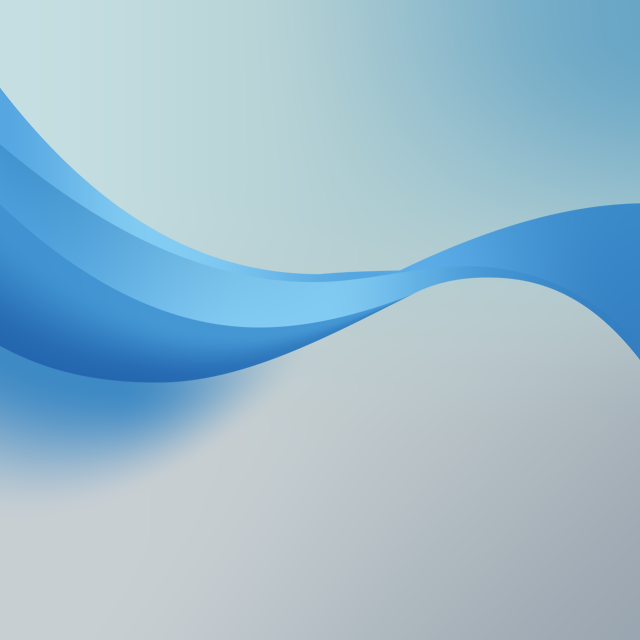
Write a Shadertoy shader that draws this background.

```glsl
const vec3 SKY_LEFT = vec3(0.770, 0.872, 0.882);
const vec3 SKY_MID = vec3(0.705, 0.815, 0.828);
const vec3 SKY_RIGHT = vec3(0.410, 0.650, 0.775);
const vec3 FLOOR_LEFT = vec3(0.785, 0.812, 0.828);
const vec3 FLOOR_MID = vec3(0.755, 0.795, 0.805);
const vec3 FLOOR_RIGHT = vec3(0.595, 0.640, 0.685);
const vec3 PALE_BLUE = vec3(0.510, 0.795, 0.950);
const vec3 CLEAR_BLUE = vec3(0.330, 0.650, 0.880);
const vec3 MID_BLUE = vec3(0.250, 0.575, 0.815);
const vec3 DEEP_BLUE = vec3(0.140, 0.405, 0.690);
const vec3 SHADOW_BLUE = vec3(0.245, 0.540, 0.770);
const float EDGE_PIXELS = 0.8;
const float TWIST_X = 0.625;     // where the back sheet turns over
const float FOLD_END_X = 0.66;   // where the lower fold closes
const float SHADOW_DEPTH = 0.28;
const float SHADOW_END_X = 0.50;

// Cubic arc between two points with given end slopes
float arc(float x, vec2 a, vec2 b, float slopeA, float slopeB) {
    float w = b.x - a.x;
    float t = clamp((x - a.x) / w, 0.0, 1.0);
    float s = t * t * (3.0 - 2.0 * t);
    float bend = t * (1.0 - t) * (slopeA * (1.0 - t) - slopeB * t);
    return mix(a.y, b.y, s) + w * bend;
}

// Ribbon outlines and inner folds, as heights over x
float topEdge(float x) {
    vec2 dip = vec2(0.5, 0.5716), twist = vec2(TWIST_X, 0.5775);
    if (x < dip.x) return arc(x, vec2(0.0, 0.863), dip, -1.3, 0.0);
    if (x < twist.x) return arc(x, dip, twist, 0.10, 0.03);
    return arc(x, twist, vec2(1.0, 0.6823), 0.48, 0.02);
}

float frontEdge(float x) {
    vec2 dip = vec2(0.49, 0.5592), crest = vec2(0.73, 0.584);
    if (x < dip.x) return arc(x, vec2(0.0, 0.7747), dip, -0.85, 0.0);
    if (x < crest.x) return arc(x, dip, crest, 0.0, 0.0);
    return arc(x, crest, vec2(1.0, 0.4635), 0.0, -1.0);
}

float foldEdge(float x) {
    vec2 dip = vec2(0.405, 0.4883);
    if (x < dip.x) return arc(x, vec2(0.0, 0.681), dip, -0.95, 0.0);
    return arc(x, dip, vec2(FOLD_END_X, 0.546), 0.0, 0.4);
}

float bottomEdge(float x) {
    vec2 dip = vec2(0.247, 0.4023), rise = vec2(0.65, 0.543);
    vec2 crest = vec2(0.762, 0.5664);
    if (x < dip.x) return arc(x, vec2(0.0, 0.4596), dip, -0.55, 0.0);
    if (x < rise.x) return arc(x, dip, rise, 0.0, 0.5);
    if (x < crest.x) return arc(x, rise, crest, 0.48, 0.0);
    return arc(x, crest, vec2(1.0, 0.4375), 0.0, -1.3);
}

float below(float height, float y) {
    float soft = EDGE_PIXELS / iResolution.y;
    return smoothstep(-soft, soft, height - y);
}

// Pale gradient with a blue upper right and a grey lower right
vec3 backdrop(vec2 p) {
    float toMid = smoothstep(0.0, 0.62, p.x);
    vec3 sky = mix(SKY_LEFT, SKY_MID, toMid);
    float blue = smoothstep(0.38, 1.05, p.x + 0.12 * (p.y - 0.8));
    sky = mix(sky, SKY_RIGHT, blue * smoothstep(0.48, 0.95, p.y));
    vec3 ground = mix(FLOOR_LEFT, FLOOR_MID, smoothstep(0.1, 0.7, p.x));
    float grey = smoothstep(0.08, 1.15, p.x - 0.9 * p.y);
    ground = mix(ground, FLOOR_RIGHT, grey);
    return mix(ground, sky, smoothstep(0.30, 0.72, p.y));
}

void mainImage(out vec4 fragColor, in vec2 fragCoord) {
    vec2 p = fragCoord / iResolution.xy;
    float top = topEdge(p.x), front = frontEdge(p.x);
    float fold = foldEdge(p.x), bottom = bottomEdge(p.x);
    vec3 color = backdrop(p);

    // Soft shadow, only under the left side
    float depth = mix(SHADOW_DEPTH, 0.04, clamp(p.x / SHADOW_END_X, 0.0, 1.0));
    float shadow = 1.0 - smoothstep(0.05, 1.0, (bottom - p.y) / depth);
    shadow *= 1.0 - smoothstep(0.18, SHADOW_END_X, p.x);
    color = mix(color, SHADOW_BLUE, shadow * below(fold, p.y));

    // Back sheet: left tail, then the turned right side
    float tailLight = smoothstep(-0.02, 0.24, p.x) * (1.0 - smoothstep(0.28, 0.58, p.x));
    vec3 tail = mix(CLEAR_BLUE, PALE_BLUE, tailLight);
    float span = clamp((p.y - front) / max(top - front, 0.001), 0.0, 1.0);
    float turn = smoothstep(0.62, 1.02, p.x);
    vec3 wing = mix(CLEAR_BLUE + 0.03, mix(DEEP_BLUE, MID_BLUE, 0.55), turn);
    wing = mix(wing, MID_BLUE, 0.5 * span * turn);
    vec3 ribbon = mix(tail, wing, smoothstep(0.58, 0.66, p.x));

    // Front sheet, brightest near the centre
    float glow = smoothstep(0.0, 0.40, p.x) * (1.0 - smoothstep(0.50, 0.78, p.x));
    vec3 sheet = mix(mix(MID_BLUE, CLEAR_BLUE, 0.6), PALE_BLUE, glow);
    sheet = mix(sheet, mix(MID_BLUE, DEEP_BLUE, 0.45), smoothstep(0.66, 0.98, p.x));
    float sheetSpan = clamp((p.y - fold) / max(front - fold, 0.001), 0.0, 1.0);
    sheet -= 0.04 * sheetSpan * (1.0 - smoothstep(0.3, 0.6, p.x));
    ribbon = mix(ribbon, sheet, below(front, p.y));

    // Lower fold darkens toward the outer edge
    float foldSpan = clamp((p.y - bottom) / max(fold - bottom, 0.001), 0.0, 1.0);
    vec3 foldTop = mix(MID_BLUE, CLEAR_BLUE, 0.25 * smoothstep(0.0, 0.3, p.x));
    vec3 foldLow = mix(DEEP_BLUE, MID_BLUE, 0.6 * smoothstep(0.2, 0.6, p.x));
    vec3 foldColor = mix(foldLow, foldTop, smoothstep(0.0, 0.85, foldSpan));
    ribbon = mix(ribbon, foldColor, below(fold, p.y) * step(p.x, FOLD_END_X));

    float cover = below(top, p.y) * (1.0 - below(bottom, p.y));
    fragColor = vec4(mix(color, ribbon, cover), 1.0);
}
```
